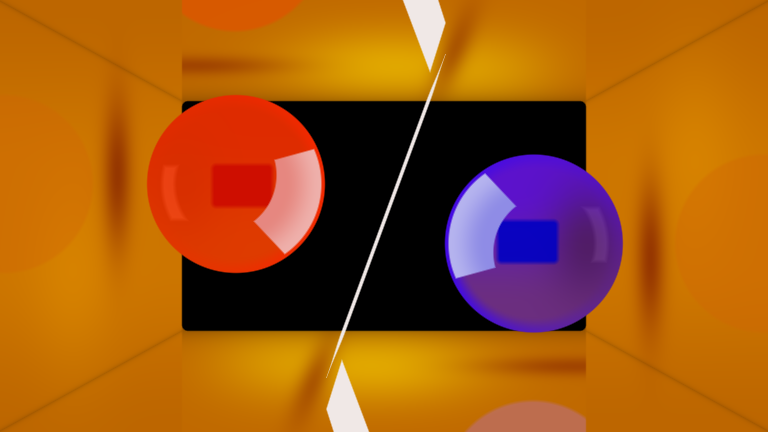
A Shadertoy shader for this background:

```glsl
// Two glossy balls, red and blue, in an amber room split by a slanted light strip.

// Layout, in units of canvas height, measured from the centre
const vec2 PANEL_HALF = vec2(0.4676, 0.266);
const float PANEL_ROUND = 0.014;
const float BALL_RADIUS = 0.206;
const vec2 RED_CENTER = vec2(-0.3426, 0.0741);
const vec2 BLUE_CENTER = vec2(0.347, -0.0637);
const vec2 STRIP_PIVOT = vec2(0.0046, 0.0);
const float STRIP_SLOPE = 0.368;
const float STRIP_HALF_WIDTH = 0.0041;
const float STRIP_END = 0.374;
const float SEAM_SLOPE = 0.55;

// Room colours
const vec3 WALL = vec3(0.80, 0.46, 0.0);
const vec3 CEILING = vec3(0.75, 0.41, 0.0);
const vec3 GLOW = vec3(0.13, 0.24, 0.0);
const vec3 SHADOW = vec3(0.55, 0.17, 0.0);
const vec3 LAMP = vec3(0.94, 0.91, 0.90);

struct Ball {
    vec2 center;
    float facing;   // +1: window on the right, -1: on the left
    vec3 top, bottom, far, core, rim, window;
};
const Ball RED = Ball(RED_CENTER, 1.0,
    vec3(0.87, 0.17, 0.0), vec3(0.87, 0.23, 0.0), vec3(0.84, 0.18, 0.0),
    vec3(0.80, 0.04, 0.0), vec3(0.95, 0.16, 0.0), vec3(0.90, 0.53, 0.50));
const Ball BLUE = Ball(BLUE_CENTER, -1.0,
    vec3(0.36, 0.07, 0.80), vec3(0.42, 0.18, 0.50), vec3(0.30, 0.11, 0.34),
    vec3(0.0, 0.0, 0.76), vec3(0.26, 0.04, 0.90), vec3(0.56, 0.55, 0.90));

// Coverage of a shape from its signed distance
float fill(float d, float soft) { return clamp(0.5 - d / soft, 0.0, 1.0); }

// Soft elliptical spot
float spot(vec2 p, vec2 size) { p /= size; return exp(-dot(p, p)); }

float boxDist(vec2 p, vec2 halfSize, float r) {
    vec2 d = abs(p) - halfSize + r;
    return length(max(d, 0.0)) + min(max(d.x, d.y), 0.0) - r;
}

// Distance to the line a-b, positive on its right side
float rightOf(vec2 p, vec2 a, vec2 b) {
    vec2 e = normalize(b - a);
    return dot(p - a, vec2(e.y, -e.x));
}

vec3 shadeRoom(vec2 p, float px) {
    // The lower half is the upper one turned by 180 degrees
    vec2 q = p.y < 0.0 ? -p : p;
    vec2 w = p.x < 0.0 ? p : -p;

    // Side walls, with a long blurred ball shadow and a faint ball reflection
    vec3 wall = mix(WALL, vec3(0.70, 0.36, 0.0), smoothstep(0.1, 0.5, abs(p.y)) * 0.6);
    wall += vec3(0.04, 0.05, 0.0) * spot(w + vec2(0.72, 0.16), vec2(0.10, 0.25));
    wall = mix(wall, SHADOW, 0.85 * spot(w - vec2(-0.617, 0.098), vec2(0.032, 0.17)));
    float ghostY = p.x < 0.0 ? RED_CENTER.y : BLUE_CENTER.y;
    float ghost = length(vec2(abs(p.x) - 0.88, p.y - ghostY)) - BALL_RADIUS;
    wall = mix(wall, vec3(0.82, 0.39, 0.02), 0.35 * fill(ghost, 0.008));

    // Ceiling and floor: lamp glow, strip shadow, ball shadow and reflection
    vec3 ceiling = CEILING + GLOW * spot(q - vec2(0.0, 0.345), vec2(0.24, 0.09));
    ceiling += GLOW * 0.45 * spot(q - vec2(0.27, 0.33), vec2(0.16, 0.10));
    float beside = q.x - STRIP_SLOPE * q.y - 0.022;
    ceiling = mix(ceiling, SHADOW, 0.6 * spot(vec2(beside, q.y - 0.38), vec2(0.035, 0.10)));
    ceiling = mix(ceiling, SHADOW, 0.6 * spot(q - vec2(-0.44, 0.348), vec2(0.20, 0.022)));
    ceiling *= 1.0 - 0.2 * exp(-max(q.y - PANEL_HALF.y, 0.0) / 0.02);
    float mirrorBall = length(q - vec2(-0.345, 0.634)) - BALL_RADIUS;
    vec3 mirrorColor = p.y > 0.0 ? vec3(0.86, 0.34, 0.0) : vec3(0.74, 0.43, 0.36);
    ceiling = mix(ceiling, mirrorColor, 0.85 * fill(mirrorBall, 0.008));

    vec3 color = mix(wall, ceiling, fill(abs(p.x) - PANEL_HALF.x, px));

    // Corner seams
    vec2 corner = abs(p) - PANEL_HALF;
    float seam = abs(corner.y - SEAM_SLOPE * corner.x);
    color *= 1.0 - 0.13 * exp(-seam / 0.005) * step(0.0, corner.x);
    return mix(color, vec3(0.0), fill(boxDist(p, PANEL_HALF, PANEL_ROUND), px));
}

// Tapered light strip and the mirrored lamp at each end
float stripCoverage(vec2 p, float px) {
    vec2 q = p - STRIP_PIVOT;
    q *= q.y < 0.0 ? -1.0 : 1.0;
    float taper = 1.0 - smoothstep(PANEL_HALF.y, STRIP_END, q.y);
    float line = abs(q.x - STRIP_SLOPE * q.y) / length(vec2(1.0, STRIP_SLOPE));
    float strip = fill(line - STRIP_HALF_WIDTH * taper, px) * step(q.y, STRIP_END);
    vec2 tip = vec2(0.102, 0.333), bend = vec2(0.138, 0.447);
    float lamp = max(rightOf(q, tip, bend), rightOf(q, bend, vec2(0.121, 0.5)));
    lamp = max(lamp, rightOf(q, vec2(0.039, 0.5), tip));
    return max(strip, fill(lamp, px));
}

vec3 paintBall(vec3 color, Ball ball, vec2 p, float px) {
    vec2 v = (p - ball.center) / BALL_RADIUS;
    vec2 u = v * ball.facing;
    float r = length(u), soft = px / BALL_RADIUS;
    vec3 body = mix(ball.bottom, ball.top, smoothstep(-0.7, 0.6, v.y));
    body = mix(body, ball.far, 0.8 * spot(u + vec2(0.6, 0.0), vec2(0.42, 0.6)));
    // Reflected back panel, far lamp glint and bright rim
    body = mix(body, ball.core, 0.9 * fill(boxDist(u - vec2(0.07, -0.02), vec2(0.34, 0.24), 0.05), 0.05));
    float glint = max(abs(r - 0.76) - 0.07, abs(u.y + 0.1) - 0.3);
    body += 0.07 * fill(max(glint, u.x), 0.05);
    body = mix(body, ball.rim, smoothstep(0.82, 1.0, r) * (0.5 + 0.5 * u.x));
    // Curved reflection of the bright lamp
    float window = max(r - 0.96, 0.655 - length(u - vec2(-0.2, 0.1)));
    window = max(window, rightOf(u, vec2(0.87, 0.39), vec2(0.43, 0.27)));
    window = max(window, rightOf(u, vec2(0.21, -0.43), vec2(0.55, -0.79)));
    vec3 pane = ball.window + 0.17 * smoothstep(0.55, 0.95, r) * (1.0 - ball.window) * 2.0;
    body = mix(body, pane, fill(window, max(soft, 0.02)));
    return mix(color, body, fill(r - 1.0, soft));
}

void mainImage(out vec4 fragColor, in vec2 fragCoord) {
    float px = 1.5 / iResolution.y;
    vec2 p = (fragCoord - 0.5 * iResolution.xy) / iResolution.y;
    vec3 color = mix(shadeRoom(p, px), LAMP, stripCoverage(p, px));
    color = paintBall(color, RED, p, px);
    color = paintBall(color, BLUE, p, px);
    fragColor = vec4(color, 1.0);
}
```
